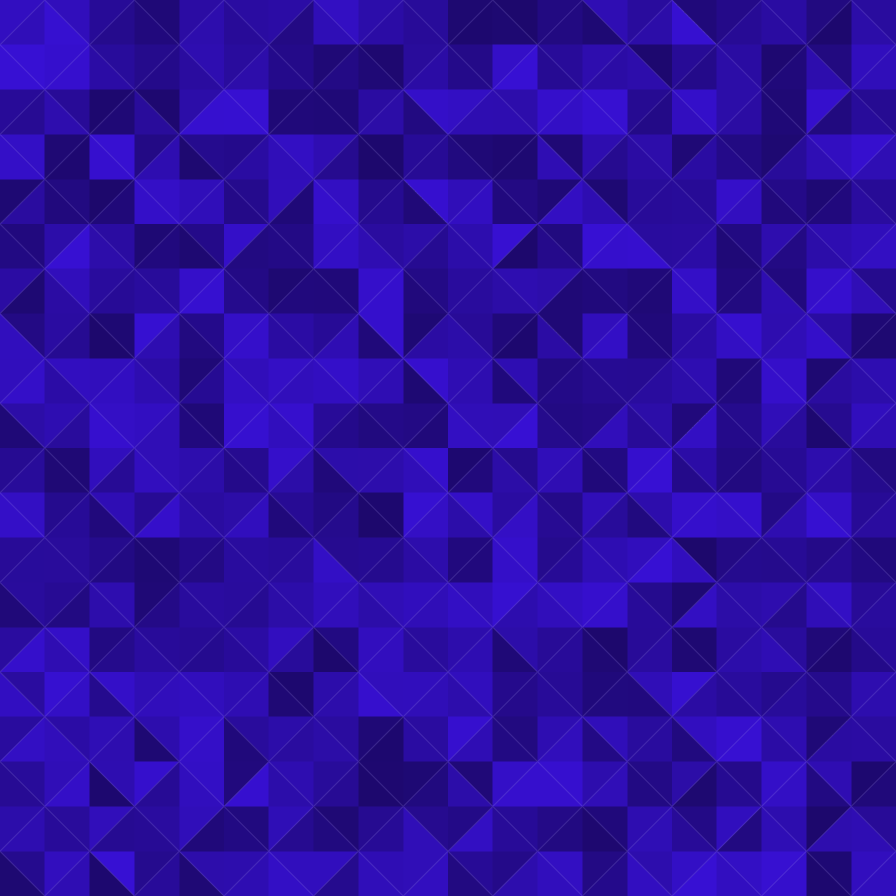
Write a three.js fragment shader that draws this background.

```glsl
// A 20 by 20 grid of squares, each split by a diagonal into two flat triangles.
// Diagonals alternate like a checkerboard and so join into diamonds; hashed
// tones fill the triangles and a faint hairline marks every diagonal.
varying vec2 vUv;

const float CELLS = 20.0;
const vec3 DARK_INDIGO = vec3(0.112, 0.032, 0.425);
const vec3 BRIGHT_BLUE = vec3(0.216, 0.062, 0.828);
const vec3 SEAM_COLOR = vec3(0.62, 0.56, 0.90);
const float SEAM_STRENGTH = 0.20;
const float SEAM_WIDTH = 0.0013;   // in canvas units
const float EDGE_OFFSET = 0.0005;  // sample spread that smooths the edges
const float PAIRED_SHARE = 0.56;   // squares whose halves are nearly alike

float hash(vec2 p, float seed) {
  vec3 q = fract(vec3(p.xyx + seed * 7.31) * vec3(0.1031, 0.1030, 0.0973));
  q += dot(q, q.yzx + 33.33);
  return fract((q.x + q.y) * q.z);
}

// Signed distance to the diagonal of the square, in cell units.
float diagonalDistance(vec2 grid) {
  vec2 cell = floor(grid);
  vec2 f = fract(grid);
  float odd = mod(cell.x + cell.y, 2.0);
  float side = mix(f.x + f.y - 1.0, f.y - f.x, odd);
  return side * 0.70711;
}

// Tone of a triangle: the upper half either follows the lower or differs.
float triangleTone(vec2 cell, float upper) {
  float lowerTone = hash(cell, 1.0);
  float nearTone = lowerTone + 0.24 * (hash(cell, 2.0) - 0.5);
  nearTone = 1.0 - abs(1.0 - abs(nearTone));
  float freeTone = hash(cell, 3.0);
  float upperTone = mix(nearTone, freeTone, step(PAIRED_SHARE, hash(cell, 4.0)));
  return mix(lowerTone, upperTone, upper);
}

vec3 triangleColor(vec2 uv) {
  vec2 grid = uv * CELLS;
  float upper = step(0.0, diagonalDistance(grid));
  return mix(DARK_INDIGO, BRIGHT_BLUE, triangleTone(floor(grid), upper));
}

float seam(vec2 uv, float width) {
  float d = abs(diagonalDistance(uv * CELLS)) / CELLS;
  return 1.0 - smoothstep(0.0, width, d);
}

void main() {
  // Average four samples for smooth triangle edges
  vec3 color = vec3(0.0);
  for (int i = 0; i < 4; i++) {
    float n = float(i);
    vec2 corner = vec2(mod(n, 2.0), floor(n * 0.5)) * 2.0 - 1.0;
    color += 0.25 * triangleColor(vUv + corner * EDGE_OFFSET);
  }

  // Faint light hairlines along the diagonals
  color = mix(color, SEAM_COLOR, SEAM_STRENGTH * seam(vUv, SEAM_WIDTH));

  gl_FragColor = vec4(color, 1.0);
}
```
